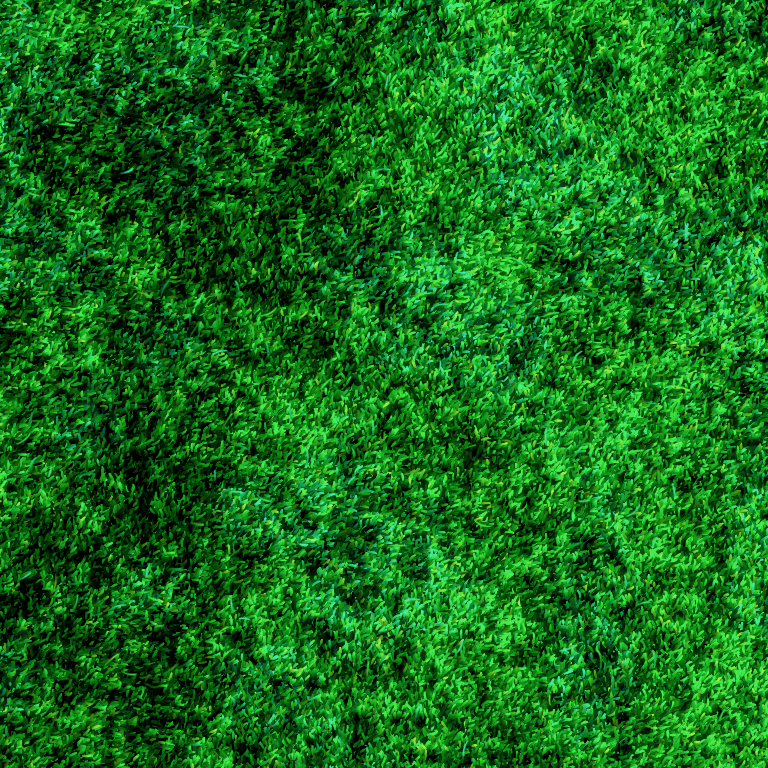
Write a three.js fragment shader that draws this texture.

```glsl
varying vec2 vUv;

vec4 hash4(vec2 p) {
  vec4 q = fract(p.xyxy * vec4(0.1031, 0.1030, 0.0973, 0.1099));
  q += dot(q, q.wzxy + 33.33);
  return fract((q.xxyz + q.yzzw) * q.zywx);
}

float noise(vec2 p) {
  vec2 cell = floor(p);
  vec2 f = fract(p);
  f = f * f * (3.0 - 2.0 * f);
  float low = mix(hash4(cell).x, hash4(cell + vec2(1.0, 0.0)).x, f.x);
  float high = mix(hash4(cell + vec2(0.0, 1.0)).x, hash4(cell + vec2(1.0)).x, f.x);
  return mix(low, high, f.y);
}

// Green ramp: tint.x warms a blade towards yellow, tint.y cools it towards teal
vec3 grassColor(float tone, vec2 tint) {
  float t = clamp(tone, 0.0, 0.92);
  float red = 0.06 * t + 0.3 * t * t * t * t;
  return vec3(red + 0.38 * tint.x * t, t, red + 0.01 * t + 0.42 * tint.y * t);
}

// Paints one jittered grid of bent, tapering blades over the colour below
void paintBlades(inout vec3 color, vec2 p, float cells, float seed, float halfWidth,
                 float density, float light, float lean, float cool) {
  vec2 grid = p * cells + seed * vec2(0.37, 0.61);
  vec2 home = floor(grid);
  for (int j = -1; j <= 1; j++) {
    for (int i = -1; i <= 1; i++) {
      vec2 cell = home + vec2(float(i), float(j));
      vec4 place = hash4(cell + seed * 37.0);
      vec4 look = hash4(cell + seed * 37.0 + 411.0);
      if (look.w > density) continue;

      float angle = lean + (place.z - 0.5) * 2.0;
      vec2 axis = vec2(cos(angle), sin(angle));
      vec2 d = grid - cell - place.xy;
      vec2 q = vec2(dot(d, axis), dot(d, vec2(-axis.y, axis.x)));
      float along = q.x / mix(0.4, 0.75, place.w);
      q.y += (look.y - 0.5) * 0.9 * q.x * q.x;

      float width = halfWidth * (1.0 - 0.5 * along * along);
      float mask = 1.0 - smoothstep(width - 0.08, width + 0.08, abs(q.y));
      mask *= 1.0 - smoothstep(0.75, 1.0, abs(along));

      float tone = (light + (look.x - 0.5) * 0.78) * (1.0 + 0.22 * along);
      vec2 tint = vec2(smoothstep(0.86, 1.0, look.z),
                       cool * smoothstep(0.55, 0.1, look.z));
      color = mix(color, grassColor(tone, tint), mask);
    }
  }
}

void main() {
  vec2 p = vUv;

  // Broad light, brighter to the right, broken up by worn patches and small gaps
  float light = 0.33 + 0.19 * smoothstep(0.1, 0.95, p.x + 0.15 * (p.y - 0.5));
  light += 0.24 * (noise(p * 5.0 + 3.0) - 0.5);
  light += 0.18 * (noise(p * 17.0 + 40.0) - 0.5);
  light += 0.56 * (noise(p * 64.0 + 90.0) - 0.5);
  light += 0.10 * exp(-70.0 * dot(p - vec2(0.43, 0.54), p - vec2(0.43, 0.54)));

  float lean = 0.95 + 1.1 * (noise(p * 6.0 + 17.0) - 0.5);
  float cool = 0.2 + 0.8 * smoothstep(0.45, 0.85, noise(p * 9.0 + 60.0));
  vec3 color = grassColor(0.4 * light, vec2(0.0));

  // Dense pile
  for (int k = 0; k < 7; k++) {
    float layer = float(k);
    paintBlades(color, p, 86.0 + 3.0 * layer, layer + 1.0, 0.17, 1.0,
                light + 0.012 * (layer - 3.0), lean, cool);
  }

  // Sparse pale strands lying on top
  paintBlades(color, p, 52.0, 11.0, 0.06, 0.13, light + 0.3, lean - 0.2, 1.0);

  gl_FragColor = vec4(clamp(color, 0.0, 1.0), 1.0);
}
```
